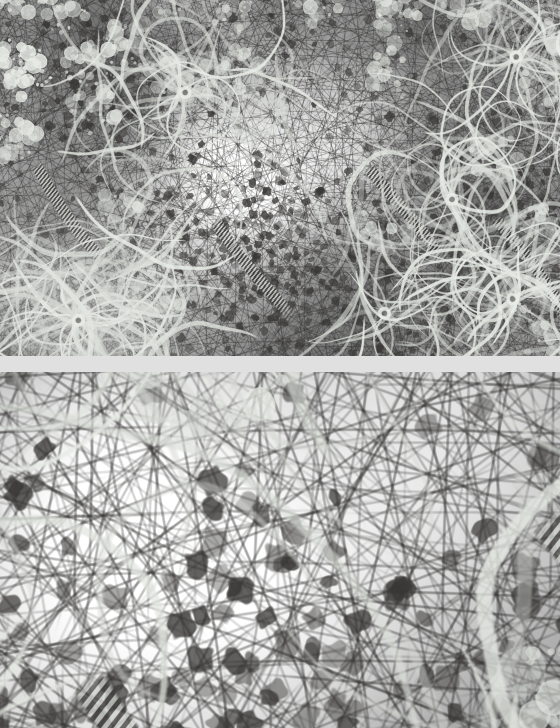
Top: the whole. Bottom: its middle third, enlarged.
Reproduce this pattern procedurally as a Shadertoy shader.

```glsl
// Tangled pale fibres, frothy bubbles and dark grains over a finely hatched grey ground.
#define PALE vec3(0.915, 0.93, 0.905)
#define INK vec3(0.19, 0.185, 0.18)
#define GROUND 0.63
#define HATCH_LAYERS 34
#define HATCH_WIDTH 0.0012
#define GRAIN_CELL 0.052
#define FROTH_CELL 0.21
#define FIBRE_WIDTH 0.0075
#define STRIPE_PERIOD 0.0095
#define TAU 6.2832

// Tangles: hub position, radius, number of fibres
const vec4 TANGLES[6] = vec4[6](
  vec4(0.52, 0.74, 0.31, 46), vec4(0.22, 0.10, 0.30, 105),
  vec4(1.45, 0.84, 0.29, 52), vec4(1.27, 0.44, 0.29, 44),
  vec4(1.08, 0.12, 0.24, 36), vec4(1.44, 0.16, 0.25, 40));

vec4 hash4(vec2 p) {
  vec4 q = fract(p.xyxy * vec4(0.1031, 0.1030, 0.0973, 0.1099));
  q += dot(q, q.wzxy + 33.33);
  return fract((q.xxyz + q.yzzw) * q.zywx);
}

vec2 dir(float a) { return vec2(cos(a), sin(a)); }

mat2 rot(float a) { vec2 d = dir(a); return mat2(d.x, d.y, -d.y, d.x); }

float noise(vec2 p) {
  vec2 i = floor(p), f = fract(p);
  f = f * f * (3.0 - 2.0 * f);
  return mix(mix(hash4(i).x, hash4(i + vec2(1, 0)).x, f.x),
             mix(hash4(i + vec2(0, 1)).x, hash4(i + 1.0).x, f.x), f.y);
}

// Soft round patch of influence
float spot(vec2 p, float x, float y, float r) {
  p -= vec2(x, y);
  return exp(-dot(p, p) / (r * r));
}

// Coverage of a shape of half width w, never sharper than the canvas allows
float cover(float d, float w, float soft) {
  soft = max(soft, 0.7 / iResolution.y);
  return 1.0 - smoothstep(w - soft, w + soft, d);
}

float groundTone(vec2 p) {
  return GROUND + 0.12 * (noise(p * 5.0) - 0.5)
    + 0.36 * spot(p, 0.64, 0.49, 0.24) + 0.24 * spot(p, 0.95, 0.61, 0.24)
    - 0.20 * spot(p, 0.28, 0.84, 0.22) - 0.20 * spot(p, 1.15, 0.92, 0.28)
    - 0.17 * spot(p, 1.36, 0.42, 0.26) - 0.18 * spot(p, 1.02, 0.10, 0.28);
}

// Long thin pen strokes in many directions
vec3 hatch(vec3 col, vec2 p) {
  vec2 size = vec2(0.55, 0.07);
  for (int i = 0; i < HATCH_LAYERS; i++) {
    float n = float(i);
    vec4 h = hash4(vec2(n, 3));
    vec2 q = rot(n * 2.4) * p;
    q.y += 0.015 * sin(q.x * 4.0 + h.y * TAU);
    q = q / size + h.zw * 9.0;
    vec2 f = fract(q);
    vec4 k = hash4(floor(q) + n * 37.0);
    float d = abs(f.y - mix(0.25, 0.75, k.x) - 0.35 * (k.y - 0.5) * (f.x - 0.5)) * size.y;
    float ends = smoothstep(0.0, 0.12, 0.5 - abs(f.x - 0.5));
    col = mix(col, INK, cover(d, HATCH_WIDTH, 0.001) * ends * mix(0.12, 0.46, k.z));
  }
  return col;
}

float grainDensity(vec2 p) {
  return 0.06 + 0.85 * spot(p, 0.72, 0.29, 0.21) + 0.65 * spot(p, 0.27, 0.76, 0.21)
    + 0.35 * spot(p, 0.82, 0.90, 0.16) + 0.55 * spot(p, 1.35, 0.44, 0.26)
    + 0.45 * spot(p, 1.08, 0.10, 0.24);
}

// Dark, squarish rounded grains
vec3 grains(vec3 col, vec2 p) {
  for (int i = 0; i < 5; i++) {
    float n = float(i);
    mat2 turn = rot(n * 1.3 + 0.4);
    vec2 q = turn * p / GRAIN_CELL + n * 0.37, cell = floor(q);
    vec4 h = hash4(cell + n * 53.0), k = hash4(cell + n * 71.0 + 19.0);
    vec2 middle = (cell + 0.5 - n * 0.37) * GRAIN_CELL * turn;
    vec2 v = rot(h.z * TAU) * (fract(q) - 0.5 - 0.42 * (h.xy - 0.5));
    v.y *= mix(0.8, 1.4, k.x);
    v += 0.025 * sin(v.yx * 17.0 + k.yz * TAU);
    float d = pow(dot(v * v, v * v), 0.25) * GRAIN_CELL;
    float a = cover(d, GRAIN_CELL * mix(0.13, 0.24, k.y), 0.0015);
    a *= step(h.w, grainDensity(middle));
    col = mix(col, INK * 1.15, a * mix(0.35, 0.8, k.w));
  }
  return col;
}

// Slanting ribbed tubes
vec3 tubes(vec3 col, vec2 p) {
  for (float n = 0.0; n < 4.0; n++) {
    vec2 start = vec2(0.10 + 0.55 * n - 0.04 * n * n, 0.54 - 0.15 * mod(n, 2.0));
    vec2 q = rot(0.96) * (p - start);
    q.y += 0.012 * sin(q.x * 9.0 + n);
    float body = cover(abs(q.y), 0.016, 0.003)
      * smoothstep(0.0, 0.02, q.x) * (1.0 - smoothstep(0.28, 0.38, q.x));
    float rib = smoothstep(-0.5, 0.5, sin((q.x + 0.3 * q.y) * TAU / STRIPE_PERIOD));
    col = mix(col, mix(INK * 1.3, PALE * 0.88, rib), body * 0.75);
  }
  return col;
}

// Clumps of translucent bubbles and small specks
vec3 froth(vec3 col, vec2 p) {
  float ragged = 0.002 * (noise(p * 160.0) - 0.5);
  for (float n = 0.0; n < 2.0; n++) {
    mat2 turn = rot(0.5 + n * 1.1);
    vec2 q = turn * p / FROTH_CELL + n * 0.4, cell = floor(q);
    vec2 middle = (cell + 0.5 - n * 0.4) * FROTH_CELL * turn;
    float corner = spot(middle, 0.04, 0.86, 0.25);
    float density = 0.26 + corner + 0.3 * spot(middle, 0.85, 0.97, 0.3)
      - 0.3 * spot(middle, 0.9, 0.6, 0.22);
    if (hash4(cell + n * 41.0 + 7.0).x > density) continue;
    vec2 f = (fract(q) - 0.5) * FROTH_CELL;
    for (float i = 0.0; i < 34.0; i++) {
      vec4 h = hash4(cell * 17.0 + vec2(i, n * 29.0));
      float r = mix(0.003, 0.025, h.z * h.z * h.z);
      float d = length(f - 0.072 * sqrt(h.x) * dir(h.y * TAU)) + ragged;
      float rim = smoothstep(r * 0.75, r, d);
      float a = cover(d, r, 0.001) * (mix(0.3, 0.65, h.w) + 0.12 * rim + 0.2 * corner);
      col = mix(col, PALE * mix(0.86, 1.0, max(h.w, corner)), a);
    }
  }
  return col;
}

// Curved fibres gathered round each hub, every fifth one crossing it
vec3 fibres(vec3 col, vec2 p) {
  for (int t = 0; t < 6; t++) {
    vec4 tangle = TANGLES[t];
    vec2 fromHub = p - tangle.xy;
    float ring = length(fromHub), s = float(t);
    if (ring > tangle.z * 2.1) continue;
    for (float i = 0.0; i < tangle.w; i++) {
      vec4 h = hash4(vec2(i, s * 7.0 + 1.0)), k = hash4(vec2(i + 91.0, s * 13.0 + 5.0));
      float spread = mod(i, 5.0) < 0.5 ? 0.0 : tangle.z * sqrt(h.x);
      vec2 q = fromHub - spread * dir(h.y * TAU);
      q += 0.012 * sin(p.yx * 14.0 + k.xy * TAU) + 0.003 * sin(p.yx * 43.0 + h.xy * TAU);
      float bend = mix(0.09, 0.6, h.z * h.z);
      float d = abs(length(q - bend * dir(k.x * TAU)) - bend);
      float reach = tangle.z * mix(0.5, 1.0, k.z);
      float taper = max(1.0 - dot(q, q) / (reach * reach), 0.0);
      float w = FIBRE_WIDTH * mix(0.3, 1.0, k.w * k.w) * sqrt(taper);
      float a = cover(d, w, 0.0022) * smoothstep(0.0, 0.25, taper);
      col = mix(col, PALE * mix(0.88, 1.0, h.w), a * mix(0.4, 0.92, h.w));
    }
    // Small knot at the hub
    col = mix(col, INK * 1.5, cover(ring, 0.009, 0.004) * 0.6);
    col = mix(col, PALE, cover(abs(ring - 0.013), 0.005, 0.002) * 0.85);
  }
  return col;
}

void mainImage(out vec4 fragColor, in vec2 fragCoord) {
  vec2 p = fragCoord / iResolution.y;
  vec3 col = froth(tubes(grains(hatch(vec3(groundTone(p)), p), p), p), p);
  col = mix(col, PALE, 0.3 * spot(p, 0.22, 0.08, 0.25));
  fragColor = vec4(fibres(col, p), 1.0);
}
```
